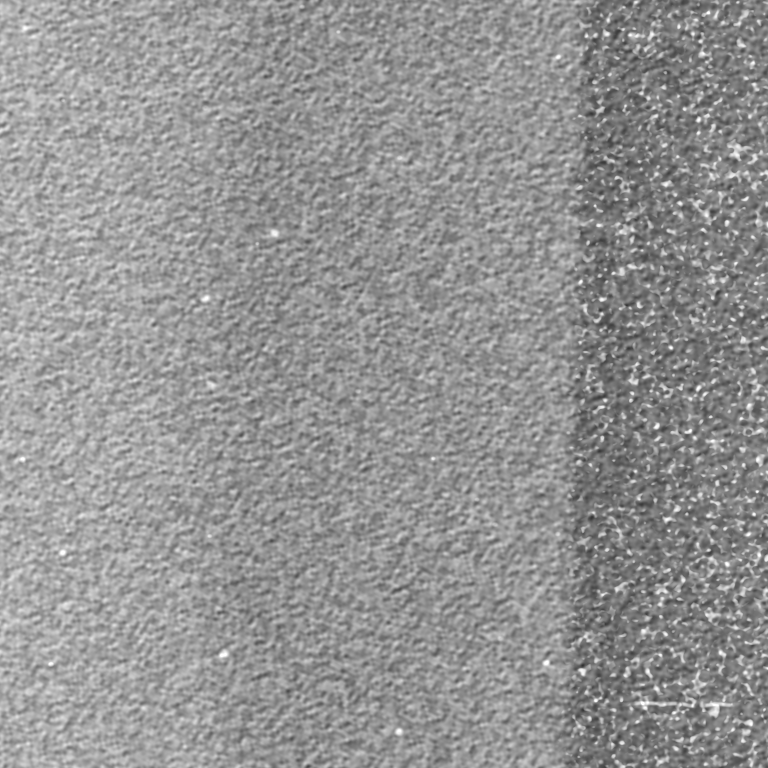
This texture is drawn by a WebGL 1 fragment shader. Its source:

```glsl
precision highp float;

uniform vec2 u_resolution;

float hash(vec2 p) {
  vec3 q = fract(p.xyx * vec3(0.1031, 0.1030, 0.0973));
  q += dot(q, q.yzx + 33.33);
  return fract((q.x + q.y) * q.z);
}

float noise(vec2 p) {
  vec2 cell = floor(p);
  vec2 f = fract(p);
  f = f * f * (3.0 - 2.0 * f);
  float low = mix(hash(cell), hash(cell + vec2(1.0, 0.0)), f.x);
  float high = mix(hash(cell + vec2(0.0, 1.0)), hash(cell + 1.0), f.x);
  return mix(low, high, f.y);
}

// Shears the plane so that grain rises slightly to the right
vec2 tilt(vec2 uv, float slope) {
  return vec2(uv.x + slope * uv.y, uv.y - slope * uv.x) + 2.0;
}

// Pebbled height from two rotated layers
float pebbleHeight(vec2 uv) {
  float coarse = noise(tilt(uv, 0.35) * vec2(112.0, 158.0));
  float fine = noise(tilt(uv, -0.6) * vec2(165.0, 185.0) + 17.0);
  return 0.55 * coarse + 0.45 * fine;
}

// Difference of heights lit from the upper left
float relief(vec2 uv, float height, float reach) {
  return height - pebbleHeight(uv + vec2(-0.6, 0.8) * reach);
}

// Fine glitter from two crossed layers
float glitter(vec2 uv) {
  float a = noise(tilt(uv, 0.5) * vec2(150.0, 180.0) + 50.0);
  float b = noise(tilt(uv, -0.3) * vec2(180.0, 200.0) + 90.0);
  return smoothstep(0.52, 0.92, 0.5 * (a + b));
}

// Sparse bright flecks, at most one in each cell
float flecks(vec2 uv, float count, float chance, float radius) {
  vec2 cell = floor(uv * count);
  vec2 jitter = vec2(hash(cell + 3.7), hash(cell + 41.3));
  vec2 center = (cell + 0.2 + 0.6 * jitter) / count;
  float present = step(1.0 - chance, hash(cell + 71.9));
  float size = radius * mix(0.6, 1.2, hash(cell + 19.1));
  float d = length((uv - center) * vec2(0.9, 1.05));
  return present * (1.0 - smoothstep(size * 0.2, size, d));
}

// Thin broken horizontal scratch
float scratch(vec2 uv, float y, float left, float right) {
  float drift = 0.004 * (noise(vec2(uv.x * 60.0, 4.0)) - 0.5);
  float line = 1.0 - smoothstep(0.0005, 0.004, abs(uv.y - y - drift));
  float span = smoothstep(left, left + 0.08, uv.x)
             * (1.0 - smoothstep(right - 0.02, right, uv.x));
  return line * span * smoothstep(0.1, 0.75, noise(uv * vec2(130.0, 60.0)));
}

void main() {
  vec2 uv = gl_FragCoord.xy / u_resolution;
  float height = pebbleHeight(uv);
  float grain = height - 0.5;
  float shade = relief(uv, height, 0.005);

  // Band borders
  float wobble = noise(uv * 90.0 + 5.0) - 0.5;
  float bend = uv.y - 0.42;
  float leftEdge = 0.27 + 0.18 * bend * bend + 0.02 * wobble;
  float rightEdge = 0.736 + 0.021 * uv.y + 0.02 * wobble;
  float middle = smoothstep(leftEdge - 0.04, leftEdge + 0.04, uv.x);
  float dark = smoothstep(rightEdge - 0.013, rightEdge + 0.013, uv.x);

  // Band tones
  float leftTone = mix(0.67, 0.625, smoothstep(0.0, 0.3, uv.x));
  float middleTone = mix(0.568, 0.59, smoothstep(0.3, 0.74, uv.x));
  float darkTone = mix(0.425, 0.475, smoothstep(0.74, 1.0, uv.x));
  float tone = mix(mix(leftTone, middleTone, middle), darkTone, dark);
  tone += 0.02 * (noise(uv * 9.0 + 30.0) - 0.5);

  // Surface grain and glitter in the dark band
  tone += 0.3 * grain + mix(0.19, 0.15, dark) * shade;
  tone += dark * 0.42 * glitter(uv);

  // Flecks and scratch
  tone += 0.33 * flecks(uv, 9.0, 0.1, 0.0075);
  tone += 0.2 * flecks(uv + 0.37, 23.0, 0.05, 0.005);
  tone += 0.35 * scratch(uv, 0.083, 0.74, 0.97);

  gl_FragColor = vec4(vec3(clamp(tone, 0.0, 1.0)), 1.0);
}
```
